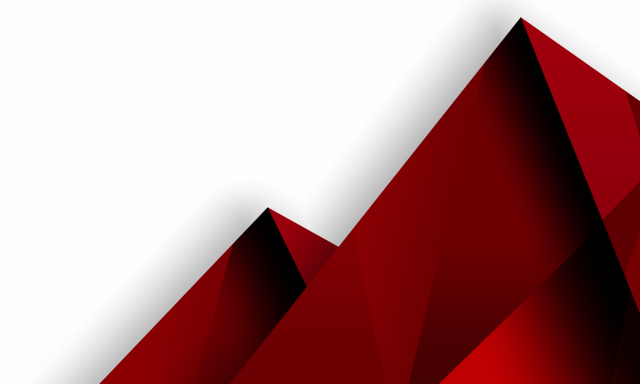
This background is drawn by a Shadertoy shader. Its source:

```glsl
// Two faceted crimson peaks rising to the right over a white backdrop.
// Facets are cut by signed line distances; a soft falloff from each ridge
// gives the dark folds, and shifted wedges give the blurred drop shadows.

#define ASPECT 1.664
#define BIG_PEAK vec2(1.354, 0.955)
#define SMALL_PEAK vec2(0.696, 0.460)
#define SHADOW_SHIFT vec2(-0.06, -0.04)
#define SHADOW_STRENGTH 0.40
#define BACKDROP vec3(0.997)
#define CRIMSON vec3(0.60, 0.0, 0.045)
#define DEEP_RED vec3(0.40, 0.0, 0.008)
#define MID_RED vec3(0.50, 0.0, 0.008)
#define BRIGHT_RED vec3(0.75, 0.0, 0.005)

float pixelSize;

// Signed distance to the line a-b, positive on its right-hand side.
float rightOf(vec2 p, vec2 a, vec2 b) {
    vec2 along = normalize(b - a);
    return dot(p - a, vec2(along.y, -along.x));
}

float cover(float d) {
    return smoothstep(-pixelSize, pixelSize, d);
}

// Rounded distance outside a wedge, given its two inward distances.
float wedge(vec2 inside) {
    vec2 outside = -inside;
    return length(max(outside, 0.0)) + min(max(outside.x, outside.y), 0.0);
}

float softShadow(float d) {
    return SHADOW_STRENGTH * (1.0 - smoothstep(-0.12, 0.145, d));
}

// Inward distances from the two upper slopes of each mountain.
vec2 bigSlopes(vec2 p) {
    return vec2(rightOf(p, vec2(0.599, 0.002), BIG_PEAK),
                rightOf(p, BIG_PEAK, vec2(1.666, 0.735)));
}

vec2 smallSlopes(vec2 p) {
    return vec2(rightOf(p, vec2(0.260, 0.002), SMALL_PEAK),
                rightOf(p, SMALL_PEAK, vec2(0.879, 0.358)));
}

vec3 smallMountain(vec2 p) {
    float ridge = rightOf(p, SMALL_PEAK, vec2(0.796, 0.256));
    float crease = rightOf(p, vec2(0.508, 0.002), vec2(0.607, 0.371));

    vec3 outer = MID_RED * mix(1.08, 0.94, smoothstep(-0.15, 0.0, crease));
    vec3 folded = DEEP_RED * 1.06 * smoothstep(0.01, 0.25, ridge);
    vec3 leftFace = mix(outer, folded, cover(crease));
    return mix(CRIMSON, leftFace, cover(ridge));
}

vec3 bigLeftFace(vec2 p, float ridge) {
    // Outer slope, split by a faint crease near its foot
    float crease = rightOf(p, vec2(1.063, 0.002), vec2(1.258, 0.826));
    float foot = rightOf(p, vec2(0.920, 0.382), vec2(1.004, 0.002));
    vec3 outer = MID_RED * mix(1.06, 0.87, smoothstep(-0.22, 0.0, crease));
    vec3 lower = MID_RED * mix(0.84, 1.0, smoothstep(0.05, 0.40, p.y));
    outer = mix(outer, lower, cover(foot));

    // Inner fold, black along the ridge
    vec3 inner = DEEP_RED * mix(0.68, 1.08, smoothstep(0.0, 0.45, p.y));
    inner *= smoothstep(0.0, 0.22, ridge);
    vec3 face = mix(outer, inner, cover(crease));

    // Glowing triangle at the base
    float base = rightOf(p, vec2(1.143, 0.002), vec2(1.566, 0.414));
    vec3 glow = BRIGHT_RED * smoothstep(0.03, 0.44, ridge);
    float sliver = rightOf(p, vec2(1.590, 0.002), vec2(1.627, 0.197));
    glow += 0.12 * DEEP_RED * cover(sliver);
    return mix(face, glow, cover(base));
}

vec3 bigRightFace(vec2 p) {
    vec3 face = CRIMSON * mix(0.93, 1.03, smoothstep(0.45, 0.90, p.y));
    float corner = rightOf(p, vec2(1.666, 0.636), vec2(1.627, 0.761));
    face = mix(face, DEEP_RED, cover(corner));

    float band = rightOf(p, vec2(1.566, 0.427), vec2(1.666, 0.529));
    float edge = rightOf(p, vec2(1.623, 0.284), vec2(1.666, 0.403));
    vec3 lower = mix(DEEP_RED * 0.92, DEEP_RED * 1.14, cover(edge));
    return mix(face, lower, cover(band));
}

void mainImage(out vec4 fragColor, in vec2 fragCoord) {
    vec2 p = fragCoord / iResolution.xy * vec2(ASPECT, 1.0);
    pixelSize = 0.7 / iResolution.y;

    vec2 small = smallSlopes(p);
    vec2 big = bigSlopes(p);
    float smallShadow = softShadow(wedge(smallSlopes(p - SHADOW_SHIFT)));
    float bigShadow = softShadow(wedge(bigSlopes(p - SHADOW_SHIFT)));

    // Backdrop, then the small mountain under the big one's shadow
    vec3 color = BACKDROP * (1.0 - max(smallShadow, bigShadow));
    vec3 smallColor = smallMountain(p) * (1.0 - 1.3 * bigShadow);
    color = mix(color, smallColor, cover(min(small.x, small.y)));

    // Big mountain in front
    float ridge = rightOf(p, BIG_PEAK, vec2(1.666, 0.178));
    vec3 bigColor = mix(bigRightFace(p), bigLeftFace(p, ridge), cover(ridge));
    color = mix(color, bigColor, cover(min(big.x, big.y)));

    fragColor = vec4(color, 1.0);
}
```
